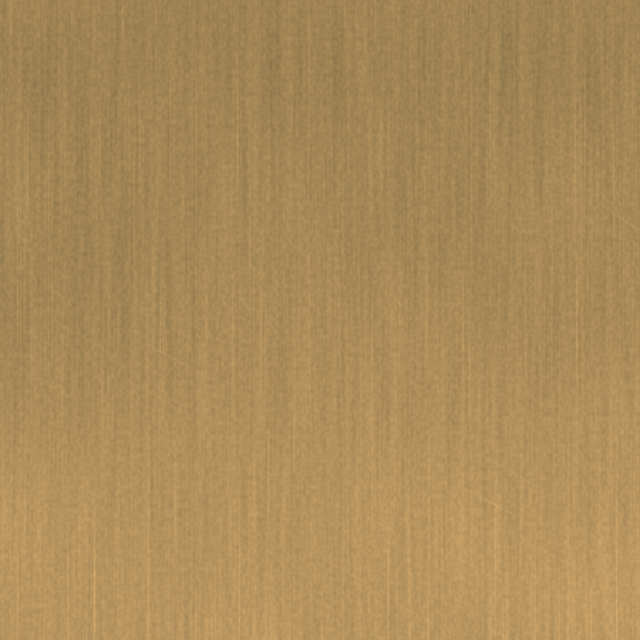
Reproduce this texture procedurally as a WebGL 1 fragment shader.

```glsl
precision highp float;
// Brushed brass sheet: a broad warm sheen, brighter towards the bottom, under
// long vertical brush grain built from stretched gradient noise, with thin
// bright hairlines, faint slanting scratches and a fine mottled grain.

uniform vec2 u_resolution;

#define DARK_BRASS vec3(0.615, 0.508, 0.324)
#define LIGHT_BRASS vec3(0.728, 0.590, 0.377)
#define SHEEN_RANGE 0.80
#define BRUSH_STRENGTH 0.62
#define GRAIN_STRENGTH 0.50
#define HAIRLINE_STRENGTH 0.55
#define SCRATCH_STRENGTH 0.28
#define HAIRLINE_WIDTH 0.0012
#define SCRATCH_ANGLE 0.50

vec2 hash2(vec2 cell) {
  vec3 h = fract(cell.xyx * vec3(0.1031, 0.1030, 0.0973));
  h += dot(h, h.yzx + 33.33);
  return fract((h.xx + h.yz) * h.zy);
}

float cornerSlope(vec2 cell, vec2 offset) {
  float angle = 6.2832 * hash2(cell).x;
  return dot(vec2(cos(angle), sin(angle)), offset);
}

// Gradient noise, roughly -0.7 to 0.7
float gradientNoise(vec2 p) {
  vec2 i = floor(p);
  vec2 f = p - i;
  vec2 w = f * f * f * (f * (f * 6.0 - 15.0) + 10.0);
  vec2 e = vec2(1.0, 0.0);
  float low = mix(cornerSlope(i, f), cornerSlope(i + e.xy, f - e.xy), w.x);
  float high = mix(cornerSlope(i + e.yx, f - e.yx),
                   cornerSlope(i + e.xx, f - e.xx), w.x);
  return mix(low, high, w.y);
}

// One thin tapered line per grid cell, running along y, of random brightness
float tapered(vec2 p, vec2 grid, float width) {
  vec2 q = p * grid;
  vec2 cell = floor(q);
  vec2 f = q - cell;
  vec2 r = hash2(cell + 57.0);
  float across = (f.x - mix(0.2, 0.8, r.x)) / (grid.x * width);
  float taper = smoothstep(0.0, 0.4, f.y) * smoothstep(1.0, 0.6, f.y);
  return exp(-across * across) * taper * r.y * r.y;
}

// Broad light across the sheet: 0 is dark brass, 1 is light brass
float sheen(vec2 p) {
  float tone = 0.91 - SHEEN_RANGE * smoothstep(0.02, 0.95, p.y);
  vec2 shade = (p - vec2(0.10, 0.51)) / vec2(0.36, 0.14);
  vec2 glow = (p - vec2(0.95, 0.12)) / vec2(0.40, 0.20);
  tone += 0.20 * exp(-dot(glow, glow)) - 0.27 * exp(-dot(shade, shade));
  return tone + 0.22 * gradientNoise(p * vec2(3.0, 4.5) + 8.3);
}

// Vertical brush marks in four widths
float brushMarks(vec2 p) {
  float sum = 0.0;
  float columns = 28.0;
  float weight = 0.22;
  for (int i = 0; i < 4; i++) {
    float layer = float(i);
    vec2 stretch = vec2(columns, 1.6 + 1.3 * layer);
    sum += weight * gradientNoise(p * stretch + 19.7 * layer + 3.4);
    columns *= 2.0;
    weight *= 1.4;
  }
  return sum;
}

void main() {
  vec2 p = gl_FragCoord.xy / u_resolution.y;
  float width = max(HAIRLINE_WIDTH, 0.6 / u_resolution.y);
  float tone = sheen(p) + BRUSH_STRENGTH * brushMarks(p);

  // Fine mottle, slightly drawn out along the brushing
  float mottle = gradientNoise(p * vec2(190.0, 140.0) + 5.1);
  mottle += 0.6 * gradientNoise(p * vec2(95.0, 70.0) + 41.6);
  tone += GRAIN_STRENGTH * mottle;

  // Vertical hairlines and slanting scratches in overlapping layers
  float s = sin(SCRATCH_ANGLE);
  float c = cos(SCRATCH_ANGLE);
  vec2 slanted = vec2(p.x * s + p.y * c, p.x * c - p.y * s);
  float patches = smoothstep(-0.15, 0.35, gradientNoise(p * 3.0 + 71.2));
  for (int i = 0; i < 3; i++) {
    float layer = float(i);
    vec2 shift = vec2(0.37, 0.61) * layer + 2.0;
    vec2 hairGrid = vec2(17.0 + 9.0 * layer, 1.7 + 1.1 * layer);
    vec2 scratchGrid = vec2(22.0 + 8.0 * layer, 4.0 + 1.5 * layer);
    tone += HAIRLINE_STRENGTH * tapered(p + shift, hairGrid, width);
    tone += SCRATCH_STRENGTH * patches
          * tapered(slanted + shift, scratchGrid, width);
  }

  gl_FragColor = vec4(mix(DARK_BRASS, LIGHT_BRASS, tone - 0.03), 1.0);
}
```
